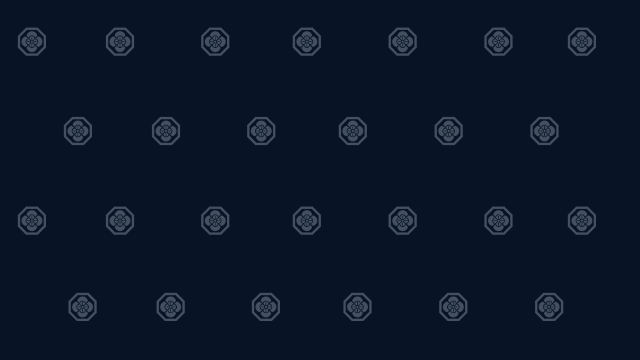
Give the GLSL for this pattern, as a Shadertoy shader.

```glsl
// Sparse staggered rows of pale octagonal flower crests on deep navy.

const float CANVAS_HEIGHT = 432.0;   // design units from bottom to top
const int COLUMNS = 7;
const int ROWS = 4;
const vec3 NAVY = vec3(0.030, 0.080, 0.145);
const vec3 SLATE = vec3(0.265, 0.315, 0.375);

// Uneven column positions, row heights and row shifts
const float COLUMN_X[COLUMNS] = float[](38.3, 144.0, 258.3, 368.2, 483.2, 598.2, 698.3);
const float ROW_Y[ROWS] = float[](382.0, 274.8, 167.2, 63.7);
const float ROW_SHIFT[ROWS] = float[](0.0, 55.2, 0.0, 60.8);

// Antialiased coverage of a signed distance
float fill(float dist, float pixel) {
    return clamp(0.5 - dist / pixel, 0.0, 1.0);
}

float octagon(vec2 p, float apothem) {
    p = abs(p);
    return max(max(p.x, p.y), (p.x + p.y) * 0.70711) - apothem;
}

// Folds four-way symmetry onto a single petal along +x
vec2 foldPetal(vec2 p) {
    p = abs(p);
    return p.x > p.y ? p : p.yx;
}

float petal(vec2 folded, float offset, float radius, float halfGap) {
    float lobe = length(folded - vec2(offset, 0.0)) - radius;
    float diagonal = (folded.x - folded.y) * 0.70711;
    return max(lobe, halfGap - diagonal);
}

float crest(vec2 p, float pixel) {
    vec2 q = foldPetal(p);

    // Octagonal frame
    float frame = max(octagon(p, 16.9), -octagon(p, 14.1));
    float ink = fill(frame, pixel);

    // Broad outer petals, hollowed around the inner flower
    float hollow = length(q - vec2(3.6, 0.0)) - 3.9;
    float outer = max(petal(q, 6.0, 6.5, 0.65), -hollow);
    ink = max(ink, fill(outer, pixel));

    // Inner petals, each with a fine vein
    float inner = petal(q, 3.6, 3.0, 0.4);
    float vein = max(abs(q.y) - 0.3, abs(q.x - 4.2) - 1.6);
    inner = max(inner, -vein);
    ink = max(ink, fill(inner, pixel));

    // Ringed seed at the heart
    float radius = length(p);
    ink *= 1.0 - fill(radius - 2.1, pixel);
    return max(ink, fill(radius - 1.3, pixel));
}

float crestRows(vec2 p, float pixel) {
    float ink = 0.0;
    for (int row = 0; row < ROWS; row++) {
        // Shifted rows hold one crest fewer
        int count = COLUMNS - row % 2;
        for (int column = 0; column < count; column++) {
            vec2 center = vec2(COLUMN_X[column] + ROW_SHIFT[row], ROW_Y[row]);
            ink = max(ink, crest(p - center, pixel));
        }
    }
    return ink;
}

void mainImage(out vec4 fragColor, in vec2 fragCoord) {
    float pixel = CANVAS_HEIGHT / iResolution.y;
    float ink = crestRows(fragCoord * pixel, pixel);
    fragColor = vec4(mix(NAVY, SLATE, ink), 1.0);
}
```
